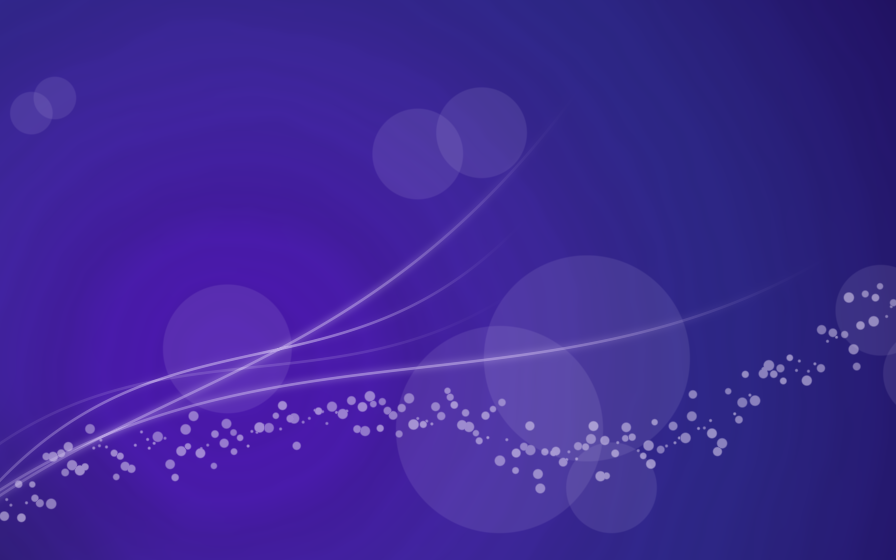
A Shadertoy shader for this background:

```glsl
// Violet backdrop with translucent discs, glowing ribbons and a drifting band of dots.

float hash(float n) { return fract(sin(n * 12.9898) * 43758.5); }

vec2 gradientAt(vec2 cell) {
    float a = 6.2832 * hash(dot(cell, vec2(1.0, 57.3)));
    return vec2(cos(a), sin(a));
}

float gradientNoise(vec2 p) {
    vec2 i = floor(p), f = fract(p);
    vec2 u = f * f * f * (f * (f * 6.0 - 15.0) + 10.0);
    vec2 e = vec2(0.0, 1.0);
    float low = mix(dot(gradientAt(i), f), dot(gradientAt(i + e.yx), f - e.yx), u.x);
    float high = mix(dot(gradientAt(i + e.xy), f - e.xy), dot(gradientAt(i + 1.0), f - 1.0), u.x);
    return mix(low, high, u.y);
}

// Radial violet-to-navy gradient with faint warped rings
vec3 backdrop(vec2 p) {
    float r = length(p - vec2(0.42, 0.34));
    vec3 col = mix(vec3(0.285, 0.095, 0.66), vec3(0.235, 0.145, 0.59), smoothstep(0.1, 0.6, r));
    col = mix(col, vec3(0.175, 0.15, 0.52), smoothstep(0.5, 0.9, r));
    col = mix(col, vec3(0.13, 0.07, 0.39), smoothstep(0.85, 1.4, r));
    col *= 1.0 - 0.2 * smoothstep(0.35, 0.0, length(p));
    float warped = r + 0.03 * gradientNoise(p * 5.0) + 0.008 * gradientNoise(p * 19.0);
    float rings = gradientNoise(vec2(warped * 15.0, 0.4)) + 0.5 * gradientNoise(vec2(warped * 41.0, 3.6));
    return col * (1.0 + 0.06 * rings);
}

// Cubic ribbon over x in [0, span]; h holds its control heights
float ribbon(vec2 p, vec4 h, float span, float core, float glow, float px) {
    float t = clamp(p.x / span, 0.0, 1.0), s = 1.0 - t;
    float y = dot(h, vec4(s * s * s, 3.0 * s * s * t, 3.0 * s * t * t, t * t * t));
    float slope = 3.0 * dot(h.yzw - h.xyz, vec3(s * s, 2.0 * s * t, t * t)) / span;
    float d = abs(p.y - y) / sqrt(1.0 + slope * slope);
    float fade = smoothstep(1.0, 0.55, t) * mix(0.55, 1.0, smoothstep(0.0, 0.35, t));
    float line = 1.0 - smoothstep(0.0012, 0.0012 + 1.3 * px, d);
    return fade * (core * line + glow * exp(-d * d / 0.00009));
}

// Height of the dot band, eased between evenly spaced knots
float bandHeight(float x) {
    float knots[9] = float[9](0.10, 0.21, 0.205, 0.265, 0.25, 0.175, 0.21, 0.33, 0.46);
    float k = clamp(x / 0.2, 0.0, 7.999);
    int i = int(k);
    return mix(knots[i], knots[i + 1], smoothstep(-0.1, 1.1, fract(k)));
}

// Scattered dots: large ones spread wide, specks hug the band
float dots(vec2 p, float px) {
    float cover = 0.0;
    for (int i = 0; i < 190; i++) {
        float n = float(i);
        float x = (n + hash(n + 0.3)) / 190.0 * 1.62;
        float speck = step(0.7, hash(n + 51.7));
        float radius = mix(mix(0.0055, 0.0095, hash(n + 9.1)), 0.0025, speck);
        float spread = mix(0.075, 0.025, speck) * (1.0 - 0.45 * exp(-pow((x - 0.68) / 0.1, 2.0)));
        float offset = spread * (hash(n + 23.9) + hash(n + 77.2) - 1.0);
        float d = length(p - vec2(x, bandHeight(x) + offset)) - radius;
        float alpha = mix(0.48, 0.62, hash(n + 31.4));
        cover = max(cover, alpha * (1.0 - smoothstep(-px, px, d)));
    }
    return cover;
}

void mainImage(out vec4 fragColor, in vec2 fragCoord) {
    float px = 1.0 / iResolution.y;
    vec2 p = fragCoord * px;
    p.x *= 1.6 * iResolution.y / iResolution.x;
    vec3 col = backdrop(p);

    // Translucent discs: centre and radius
    vec3 discs[10] = vec3[10](
        vec3(0.056, 0.798, 0.038), vec3(0.098, 0.825, 0.038),
        vec3(0.746, 0.725, 0.081), vec3(0.860, 0.763, 0.081),
        vec3(0.406, 0.377, 0.115), vec3(1.048, 0.360, 0.184),
        vec3(0.892, 0.233, 0.185), vec3(1.092, 0.129, 0.081),
        vec3(1.573, 0.446, 0.081), vec3(1.656, 0.333, 0.079));
    for (int i = 0; i < 10; i++) {
        float d = length(p - discs[i].xy) - discs[i].z;
        col = mix(col, vec3(0.85, 0.82, 0.95), 0.11 * (1.0 - smoothstep(-px, px, d)));
    }

    // Ribbons
    float light = ribbon(p, vec4(0.115, 0.346, 0.371, 0.865), 1.052, 0.36, 0.2, px);
    light += ribbon(p, vec4(0.142, 0.468, 0.268, 0.619), 0.948, 0.5, 0.06, px);
    light += ribbon(p, vec4(0.208, 0.422, 0.266, 0.500), 0.948, 0.18, 0.02, px);
    light += ribbon(p, vec4(0.125, 0.445, 0.245, 0.554), 1.500, 0.4, 0.18, px);
    col = mix(col, vec3(0.83, 0.76, 0.95), min(light, 0.8));

    col = mix(col, vec3(0.86, 0.82, 0.94), dots(p, px));
    fragColor = vec4(col, 1.0);
}
```
